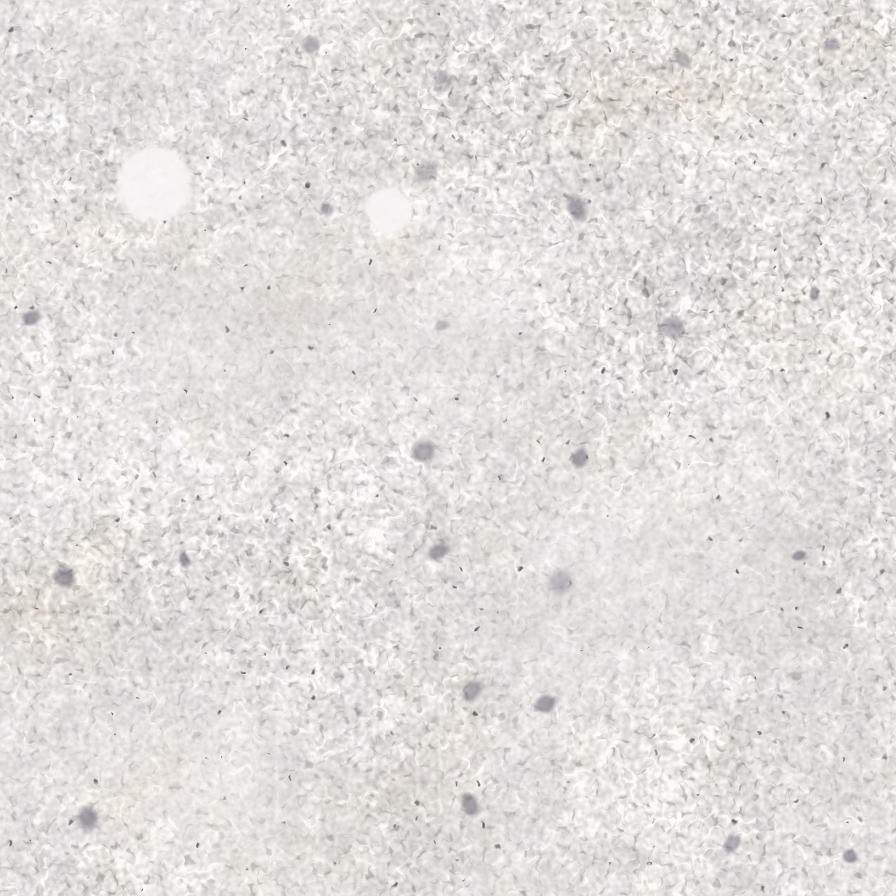
This texture is drawn by a WebGL 1 fragment shader. Its source:

```glsl
precision highp float;
// Pale, finely granular stained tissue with soft nuclei, dark specks and white vacuoles.

uniform vec2 u_resolution;

#define GRAIN_SCALE 84.0
#define GRAIN_CONTRAST 0.085
#define CLUMP_CONTRAST 0.06
#define BROAD_CONTRAST 0.05
#define GAP_BRIGHTNESS 0.09
#define OUTLINE_DARKNESS 0.07
#define PIT_DARKNESS 0.15
#define NUCLEUS_GRID 7.0
#define NUCLEUS_CHANCE 0.58
#define SPECK_GRID 42.0
#define SPECK_CHANCE 0.13
#define TINT_STRENGTH 0.035

const vec3 TISSUE = vec3(0.896, 0.887, 0.882);
const vec3 WARM = vec3(0.35, -0.15, -0.75);
const vec3 LILAC = vec3(-0.25, -0.35, 0.15);
const vec3 NUCLEUS = vec3(0.57, 0.55, 0.59);
const vec3 SPECK = vec3(0.34, 0.32, 0.34);
const vec3 VACUOLE = vec3(0.965, 0.957, 0.955);

float hash(vec2 p) {
  vec3 q = fract(vec3(p.xyx) * 0.1031);
  q += dot(q, q.yzx + 33.33);
  return fract((q.x + q.y) * q.z);
}

vec2 hash2(vec2 p) {
  return vec2(hash(p + 17.3), hash(p + 91.7));
}

float cornerSlope(vec2 cell, vec2 offset) {
  float angle = 6.2832 * hash(cell);
  return dot(vec2(cos(angle), sin(angle)), offset);
}

// Gradient noise, roughly -0.7 to 0.7
float noise(vec2 p) {
  vec2 i = floor(p), f = fract(p);
  vec2 u = f * f * f * (f * (f * 6.0 - 15.0) + 10.0);
  vec2 e = vec2(1.0, 0.0);
  float low = mix(cornerSlope(i, f), cornerSlope(i + e, f - e), u.x);
  float high = mix(cornerSlope(i + e.yx, f - e.yx), cornerSlope(i + 1.0, f - 1.0), u.x);
  return mix(low, high, u.y);
}

// Soft winding ridge where the noise crosses zero
float ridge(vec2 p, float width) {
  float n = noise(p) / width;
  return exp(-n * n);
}

// Turned ovals, at most one in each grid cell; returns their coverage
float ovals(vec2 p, float grid, float chance, vec2 radii, float core) {
  vec2 q = p * grid, cell = floor(q);
  vec2 d = fract(q) - mix(vec2(0.24), vec2(0.76), hash2(cell));
  float angle = 6.2832 * hash(cell + 41.0);
  float c = cos(angle), s = sin(angle);
  d = vec2(c * d.x + s * d.y, c * d.y - s * d.x);
  d.y *= mix(1.0, 1.6, hash(cell + 63.0));
  float radius = grid * mix(radii.x, radii.y, hash(cell + 7.0));
  float strength = mix(0.45, 1.0, hash(cell + 29.0));
  float body = 1.0 - smoothstep(core, 1.0, length(d) / radius);
  return body * strength * step(hash(cell + 3.0), chance);
}

// Two bright holes, the second smaller
float vacuoles(vec2 p) {
  float cover = 0.0;
  for (int i = 0; i < 2; i++) {
    float k = float(i);
    vec2 center = mix(vec2(0.172, 0.795), vec2(0.434, 0.765), k);
    float radius = mix(0.047, 0.028, k);
    float d = length(p - center) + 0.004 * noise(p * 40.0);
    cover = max(cover, 1.0 - smoothstep(radius * 0.78, radius, d));
  }
  return cover;
}

void main() {
  vec2 uv = gl_FragCoord.xy / min(u_resolution.x, u_resolution.y);
  vec2 warp = vec2(noise(uv * 45.0), noise(uv * 45.0 + 50.0)) * 0.007;
  vec2 fineWarp = vec2(noise(uv * 150.0 + 11.0), noise(uv * 150.0 + 80.0)) * 0.004;
  vec2 p = uv + warp + fineWarp;

  // Broad changes of texture and stain
  float corner = smoothstep(1.1, 1.7, uv.x + uv.y);
  float rough = clamp(0.9 + 0.8 * noise(uv * 4.0 + 8.0) + 0.45 * corner, 0.5, 1.5);
  float broad = noise(uv * 5.0 + 33.0) + 0.7 * noise(uv * 14.0 + 44.0);
  float warmth = noise(uv * 5.0 + 21.0) + 0.5 * noise(uv * 13.0 + 5.0);
  float coolness = noise(uv * 24.0 + 70.0);

  // Crumbly grain: clumps, bright gaps, broken grey outlines and dark pits
  float grain = noise(p * GRAIN_SCALE + 13.0) + 1.2 * noise(uv * GRAIN_SCALE * 1.9 + 37.0);
  float clumps = noise(uv * 36.0 + 27.0);
  float gaps = ridge(p * 58.0 + 4.0, 0.1) * smoothstep(-0.15, 0.35, noise(uv * 32.0 + 90.0));
  float outlines = ridge(p * 80.0 + 60.0, 0.09) * smoothstep(-0.2, 0.3, noise(uv * 70.0 + 19.0));
  float pits = smoothstep(0.18, 0.55, noise(p * 112.0 + 55.0));
  float tone = GRAIN_CONTRAST * grain + CLUMP_CONTRAST * clumps;
  tone += GAP_BRIGHTNESS * gaps - OUTLINE_DARKNESS * outlines - PIT_DARKNESS * pits;
  tone = rough * tone + BROAD_CONTRAST * broad;

  vec3 color = TISSUE + tone;
  color += TINT_STRENGTH * (WARM * max(warmth, 0.0) * 1.4 + LILAC * coolness);

  // Nuclei, specks and vacuoles
  float nuclei = ovals(uv + warp * 0.3, NUCLEUS_GRID, NUCLEUS_CHANCE, vec2(0.010, 0.022), 0.4);
  color = mix(color, NUCLEUS + 0.4 * tone, 0.9 * nuclei);
  float specks = ovals(uv + fineWarp, SPECK_GRID, SPECK_CHANCE, vec2(0.002, 0.0048), 0.15);
  color = mix(color, SPECK, 0.9 * specks);
  color = mix(color, VACUOLE + 0.08 * tone, vacuoles(uv));

  gl_FragColor = vec4(clamp(color, 0.0, 0.985), 1.0);
}
```
